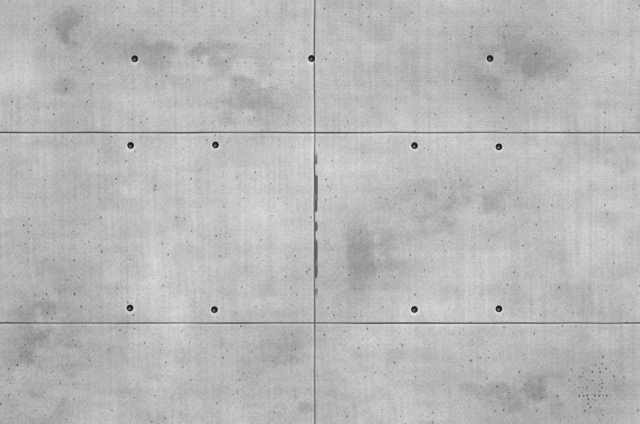
Reproduce this texture procedurally as a Shadertoy shader.

```glsl
// Cast concrete wall: two columns and three rows of panels with thin joints and tie holes.
// Layered value noise gives clouds, stains and streaks; hashed cells scatter the pits;
// joints and holes are distance functions, with the holes mirrored about the joint.

float hash(vec2 p) {
    return fract(sin(dot(p, vec2(127.1, 311.7))) * 43758.5453);
}

float noise(vec2 p) {
    vec2 i = floor(p), f = fract(p);
    f = f * f * (3.0 - 2.0 * f);
    return mix(mix(hash(i), hash(i + vec2(1, 0)), f.x),
               mix(hash(i + vec2(0, 1)), hash(i + vec2(1, 1)), f.x), f.y);
}

float fbm(vec2 p) {
    float sum = 0.0, amp = 0.52;
    for (int i = 0; i < 5; i++) {
        sum += amp * noise(p);
        p = mat2(1.6, 1.2, -1.2, 1.6) * p + 17.3;
        amp *= 0.5;
    }
    return sum;
}

// Soft elliptical area where stains gather
float zone(vec2 p, vec2 center, vec2 radius) {
    vec2 q = (p - center) / radius;
    return exp(-dot(q, q));
}

// Smooth coverage of a shape of half-width w at distance d
float cover(float d, float w) {
    float aa = 0.75 / iResolution.y;
    return 1.0 - smoothstep(w - aa, w + aa, d);
}

// One hashed pit per cell, kept with the given chance
float pits(vec2 p, float cells, float chance) {
    vec2 id = floor(p * cells);
    float size = hash(id + 5.1);
    vec2 center = 0.2 + 0.6 * vec2(hash(id + 1.7), hash(id + 8.3));
    float d = length((fract(p * cells) - center) * vec2(1.0, 0.8)) / cells;
    return step(hash(id), chance) * cover(d, 0.0006 + 0.0016 * size * size);
}

void mainImage(out vec4 fragColor, in vec2 fragCoord) {
    vec2 p = fragCoord / iResolution.y;
    float jointX = 0.742;
    vec2 jointY = vec2(0.238, 0.6875);

    // Concrete body: clouds, mottling, board streaks and grain
    float cloud = fbm(p * vec2(5.0, 6.0) + 3.0);
    float mottle = fbm(p * vec2(19.0, 25.0) + 40.0);
    float streak = noise(p * vec2(150.0, 7.0));
    float band = noise(p * vec2(7.0, 65.0) + 9.0);
    float grain = noise(p * 310.0);
    float tone = 0.757 + 0.13 * (cloud - 0.5) + 0.11 * (mottle - 0.5);
    tone += 0.04 * (streak - 0.5) + 0.03 * (band - 0.5) + 0.07 * (grain - 0.5);

    // Slight change of tone between panels, and darker outer edges
    vec2 panel = vec2(step(jointX, p.x), step(jointY.x, p.y) + step(jointY.y, p.y));
    tone += 0.016 * (hash(panel + 2.0) - 0.5);
    tone -= 0.05 * dot(p - vec2(0.75, 0.55), p - vec2(0.75, 0.55));

    // Damp stains
    float damp = zone(p, vec2(0.16, 0.89), vec2(0.05, 0.17))
               + zone(p, vec2(0.42, 0.88), vec2(0.18, 0.06))
               + zone(p, vec2(0.59, 0.76), vec2(0.12, 0.09))
               + zone(p, vec2(0.10, 0.16), vec2(0.10, 0.25))
               + zone(p, vec2(0.69, 0.10), vec2(0.11, 0.12))
               + zone(p, vec2(0.86, 0.39), vec2(0.11, 0.10))
               + zone(p, vec2(1.08, 0.51), vec2(0.17, 0.08))
               + zone(p, vec2(1.22, 0.84), vec2(0.15, 0.10))
               + zone(p, vec2(1.27, 0.08), vec2(0.23, 0.07));
    tone -= 0.17 * min(damp, 1.0) * smoothstep(0.32, 0.72, mottle + 0.15 * (streak - 0.5));

    // Scattered pits, denser in a rough patch at the lower right
    float rough = zone(p, vec2(1.40, 0.08), vec2(0.035, 0.06));
    tone -= 0.24 * pits(p, 24.0, 0.30);
    tone -= 0.18 * pits(p + 0.37, 47.0, 0.12 + 0.15 * min(damp, 1.0));
    tone -= 0.28 * pits(p + 0.71, 110.0, 0.7 * rough);

    // Horizontal joints: uneven dark seam over a pale lip
    for (int i = 0; i < 2; i++) {
        float d = p.y - jointY[i] + 0.0012 * (noise(vec2(p.x * 14.0, float(i))) - 0.5);
        float wear = noise(vec2(p.x * 9.0, 5.0 + float(i) * 7.0));
        tone += 0.05 * cover(abs(d + 0.005), 0.002);
        tone = mix(tone, 0.30, cover(abs(d), 0.0017) * (0.55 + 0.45 * wear));
    }

    // Vertical joint: thin seam, chipped along the middle panel
    float dx = p.x - jointX + 0.0015 * (noise(vec2(3.0, p.y * 16.0)) - 0.5);
    float chips = smoothstep(0.45, 0.75, noise(vec2(p.x * 90.0, p.y * 45.0)));
    chips *= smoothstep(0.27, 0.34, p.y) * (1.0 - smoothstep(0.60, 0.67, p.y));
    tone += 0.05 * cover(abs(dx + 0.005), 0.002);
    tone = mix(tone, 0.38, cover(abs(dx), 0.0018) * (0.6 + 0.4 * noise(vec2(8.0, p.y * 12.0))));
    tone = mix(tone, 0.28, 0.8 * chips * cover(abs(dx - 0.004), 0.003));

    // Tie holes: two mirrored rows of four, then a top row of three
    for (int i = 0; i < 11; i++) {
        float k = float(i);
        float side = mod(k, 2.0) * 2.0 - 1.0;
        float reach = 0.235 + 0.201 * mod(floor(k / 2.0), 2.0);
        vec2 center = vec2(jointX + side * reach, i < 4 ? 0.2715 : 0.656);
        if (i > 7) center = vec2(0.318 + 0.418 * (k - 8.0), 0.863);
        center += 0.005 * (vec2(hash(vec2(k, 1.0)), hash(vec2(k, 2.0))) - 0.5);
        vec2 q = p - center;
        tone += 0.07 * cover(length(q + vec2(0.0, 0.003)), 0.012);
        tone = mix(tone, 0.13, cover(length(q), 0.0078));
        tone = mix(tone, 0.48, 0.8 * cover(length(q + vec2(0.001, 0.002)), 0.0032));
    }

    fragColor = vec4(vec3(clamp(tone, 0.0, 1.0)), 1.0);
}
```
